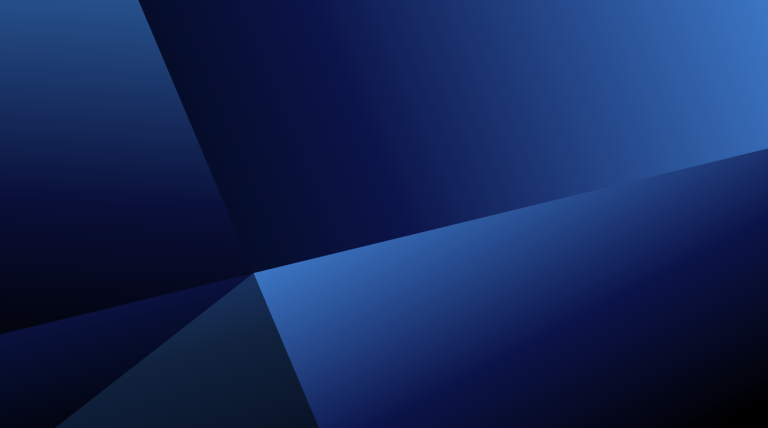
Write a WebGL 1 fragment shader that draws this background.

```glsl
precision highp float;
// Draws five folded blue panels meeting at one point, each with its own gradient.

uniform vec2 u_resolution;

const float ASPECT = 1.79;
const vec2 HUB = vec2(0.591, 0.362);

// Unit normals of the folds, all of which pass through the hub.
const vec2 STEEP_NORMAL = vec2(0.922, 0.388);
const vec2 SHALLOW_NORMAL = vec2(-0.236, 0.972);
const vec2 RAY_NORMAL = vec2(0.616, -0.788);

const vec3 SKY = vec3(0.235, 0.463, 0.769);
const vec3 ROYAL = vec3(0.045, 0.078, 0.285);
const vec3 MIDNIGHT = vec3(0.02, 0.05, 0.165);
const vec3 STEEL = vec3(0.155, 0.325, 0.56);
const vec3 NAVY = vec3(0.035, 0.06, 0.22);
const vec3 INK = vec3(0.01, 0.018, 0.065);
const vec3 SLATE = vec3(0.095, 0.195, 0.375);
const vec3 DEEP_SLATE = vec3(0.065, 0.135, 0.245);
const vec3 DARK_SLATE = vec3(0.03, 0.07, 0.145);

// Three-colour gradient; stops holds the start, middle and end positions.
vec3 ramp(float t, vec3 stops, vec3 first, vec3 middle, vec3 last) {
  float lower = clamp((t - stops.x) / (stops.y - stops.x), 0.0, 1.0);
  float upper = clamp((t - stops.y) / (stops.z - stops.y), 0.0, 1.0);
  return mix(mix(first, middle, lower), last, upper);
}

// Smooth coverage of the side the normal points to.
float side(vec2 p, vec2 normal, float blur) {
  return smoothstep(-blur, blur, dot(p, normal));
}

void main() {
  vec2 uv = gl_FragCoord.xy / u_resolution;
  vec2 p = uv * vec2(ASPECT, 1.0) - HUB;
  float blur = 0.75 / u_resolution.y;

  // Panel gradients
  vec3 upperLeft = ramp(-dot(p, vec2(0.06, 1.0)), vec3(-0.638, -0.14, 0.15),
                        STEEL, NAVY, INK);
  vec3 upperRight = ramp(dot(p, STEEP_NORMAL), vec3(0.0, 0.36, 1.357),
                         MIDNIGHT, ROYAL, SKY);
  vec3 lowerRight = ramp(dot(p, vec2(0.468, -0.884)), vec3(0.0, 0.45, 0.83),
                         SKY, ROYAL, vec3(0.0));
  vec3 lowerLeft = ramp(-dot(p, SHALLOW_NORMAL), vec3(0.0, 0.1, 0.24),
                        ROYAL * 0.85, MIDNIGHT, INK);
  vec3 wedge = ramp(dot(p, vec2(0.27, -0.963)), vec3(0.0, 0.14, 0.4),
                    SLATE, DEEP_SLATE, DARK_SLATE);

  // Panel assembly
  float right = side(p, STEEP_NORMAL, blur);
  float above = side(p, SHALLOW_NORMAL, blur);
  vec3 bottom = mix(lowerLeft, wedge, side(p, RAY_NORMAL, blur));
  bottom = mix(bottom, lowerRight, right);
  vec3 color = mix(bottom, mix(upperLeft, upperRight, right), above);

  gl_FragColor = vec4(color, 1.0);
}
```
